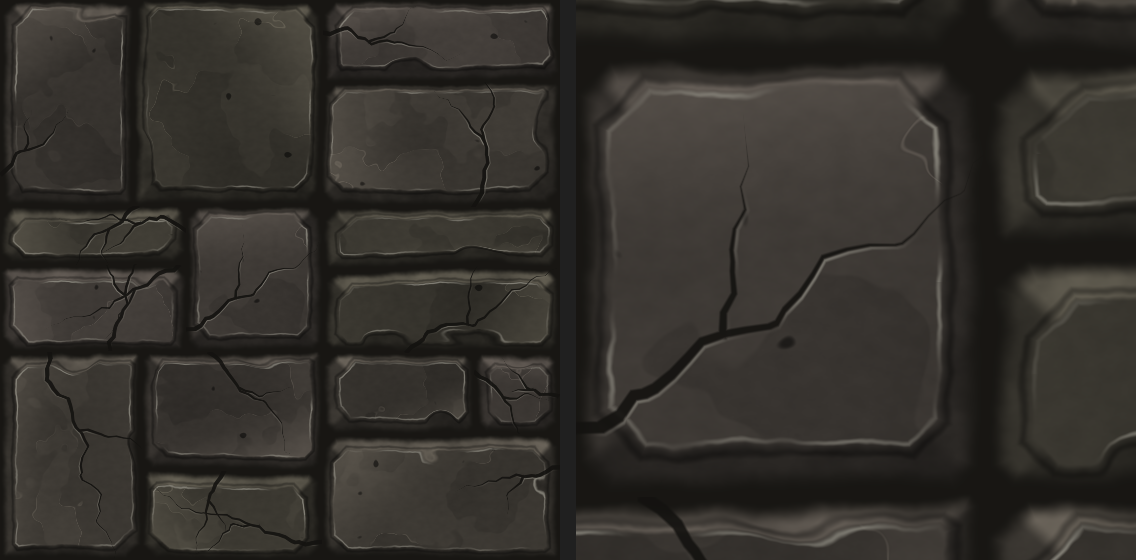
Left: the whole. Right: its middle third, enlarged.
Write a Shadertoy shader that draws this texture.

```glsl
// Dark painted wall of bevelled, cracked stone blocks with deep joints.
const float TAU = 6.2832;
const vec3 JOINT_COLOR = vec3(0.094, 0.088, 0.076);
const vec3 OLIVE_TINT = vec3(1.05, 1.00, 0.87);
const vec3 UMBER_TINT = vec3(1.07, 0.99, 0.92);
const vec3 RIM_COLOR = vec3(0.58, 0.57, 0.53);

struct Stone { vec2 center; vec2 halfSize; float id; };

float hash(float a, float b) {
    vec3 q = fract(vec3(a, b, a) * 0.1031);
    q += dot(q, q.yzx + 33.33);
    return fract((q.x + q.y) * q.z);
}

vec2 direction(float angle) { return vec2(cos(angle), sin(angle)); }

float slopeAt(vec2 cell, vec2 offset) {
    return dot(direction(TAU * hash(cell.x, cell.y)), offset);
}

float gnoise(vec2 p) {
    vec2 c = floor(p), f = fract(p), e = vec2(1.0, 0.0);
    vec2 u = f * f * f * (f * (f * 6.0 - 15.0) + 10.0);
    return mix(mix(slopeAt(c, f), slopeAt(c + e, f - e), u.x),
               mix(slopeAt(c + e.yx, f - e.yx), slopeAt(c + 1.0, f - 1.0), u.x), u.y);
}

float fbm(vec2 p) {
    float sum = 0.0, amplitude = 1.0;
    for (int i = 0; i < 4; i++) {
        sum += amplitude * gnoise(p);
        p = mat2(1.6, 1.2, -1.2, 1.6) * p + 7.3;
        amplitude *= 0.5;
    }
    return sum;
}

float line(float d, float width) { return 1.0 - smoothstep(0.0, width, abs(d)); }

// Splits the canvas off-centre until the block around p is small enough.
Stone findStone(vec2 p) {
    vec2 low = vec2(0.0), high = vec2(1.0);
    float id = 1.0;
    for (int level = 0; level < 5; level++) {
        vec2 size = high - low;
        if (size.x * size.y < mix(0.05, 0.13, hash(id, 3.0))) break;
        bool splitX = level > 0 && size.x > size.y * mix(1.0, 1.9, hash(id, 11.0));
        vec2 axis = splitX ? vec2(1.0, 0.0) : vec2(0.0, 1.0);
        float h = hash(id, 7.0);
        vec2 cut = low + size * (0.4 + 0.2 * h + (h > 0.5 ? 0.06 : -0.06));
        bool upper = dot(p - cut, axis) > 0.0;
        if (upper) low = mix(low, cut, axis);
        else high = mix(high, cut, axis);
        id = 2.0 * id + float(upper);
    }
    return Stone((low + high) * 0.5, (high - low) * 0.5, id);
}

float chamferBox(vec2 p, vec2 halfSize, float cut) {
    vec2 q = abs(p) - halfSize;
    return max(max(q.x, q.y), (q.x + q.y + cut) * 0.7071);
}

// Brightness of the slanted border: lit from above, dark below.
float bevelLight(vec2 p, vec2 halfSize) {
    vec2 q = abs(p) - halfSize;
    float side = p.x > 0.0 ? 0.16 : 0.19;
    float cap = p.y > 0.0 ? 0.33 : 0.14;
    return mix(side, cap, smoothstep(-0.008, 0.008, q.y - q.x));
}

float zigzag(float t, float seed) {
    float i = floor(t);
    return mix(hash(i, seed), hash(i + 1.0, seed), fract(t)) - hash(0.0, seed);
}

float wander(float along, float seed) {
    return 0.03 * zigzag(along / 0.045, seed) + 0.008 * zigzag(along / 0.013, seed + 5.0);
}

// Tapering crack: x is the dark gap, y the lit lip below it.
vec2 crack(vec2 p, vec2 axis, float reach, float thickness, float seed) {
    vec2 normal = vec2(-axis.y, axis.x);
    float along = dot(p, axis);
    float across = dot(p, normal) - wander(along, seed);
    float width = thickness * (1.0 - along / reach);
    float below = normal.y < 0.0 ? across : -across;
    float gap = 1.0 - smoothstep(-0.0005, 0.0016, abs(across) - width);
    float lip = line(below - width - 0.0018, 0.002) * smoothstep(-0.0005, 0.001, width);
    return vec2(gap, lip) * smoothstep(-0.004, 0.0, along);
}

// Cracks run inward from the stone's edge; each has a thinner fork.
vec2 stoneCracks(vec2 p, Stone stone) {
    vec2 total = vec2(0.0);
    for (float i = 0.0; i < 2.0; i++) {
        float seed = stone.id * 3.0 + i + 40.0;
        if (hash(seed, 1.0) > 0.55) continue;
        vec2 dir = direction(TAU * hash(seed, 2.0));
        vec2 start = stone.halfSize * dir / max(abs(dir.x), abs(dir.y));
        vec2 jitter = vec2(hash(seed, 4.0), hash(seed, 5.0)) - 0.5;
        vec2 axis = normalize(stone.halfSize * jitter - start);
        float reach = length(stone.halfSize) * mix(0.5, 1.5, hash(seed, 6.0));
        total = max(total, crack(p - start, axis, reach, 0.0036, seed));
        float fork = reach * 0.45;
        vec2 joint = start + axis * fork + vec2(-axis.y, axis.x) * wander(fork, seed);
        vec2 forkAxis = mat2(0.7, 0.714, -0.714, 0.7) * axis;
        total = max(total, crack(p - joint, forkAxis, reach * 0.35, 0.002, seed + 150.0));
    }
    return total;
}

void mainImage(out vec4 fragColor, in vec2 fragCoord) {
    vec2 uv = fragCoord / iResolution.xy;
    vec2 bent = uv + 0.009 * vec2(gnoise(uv * 5.0), gnoise(uv * 5.0 + 31.0));
    Stone stone = findStone(bent);
    float id = stone.id;
    vec2 p = bent - stone.center, shift = id * vec2(3.7, 1.9);
    // Outer body and raised face, with rough and chipped outlines.
    float cut = mix(0.004, 0.032, hash(id, 20.0 + dot(step(0.0, p), vec2(1.0, 2.0))));
    float rough = 0.004 * fbm(uv * 22.0);
    float chip = smoothstep(0.25, 0.5, gnoise(uv * 9.0 + shift));
    vec2 bodySize = stone.halfSize - 0.006;
    float body = chamferBox(p, bodySize, cut * 0.7) + rough + 0.005 * chip;
    vec2 lean = 0.014 * (vec2(hash(id, 25.0), hash(id, 26.0)) - 0.5);
    float face = chamferBox(p - lean, bodySize - 0.017, cut) + rough + 0.02 * chip;
    // Painted face: blotches, layers, hairlines, grain and a glow to one side.
    float layer = fbm(uv * 6.0 + shift);
    float glow = smoothstep(0.1, 1.2, dot(p / stone.halfSize, direction(TAU * hash(id, 29.0))));
    float hairline = line(layer / 9.0, 0.0016) * smoothstep(0.0, 0.3, gnoise(uv * 8.0 + 50.0));
    float grain = 0.012 * fbm(uv * vec2(60.0, 85.0));
    float faceLight = mix(0.172, 0.226, hash(id, 17.0)) + 0.1 * glow + 0.08 * hairline + grain
                    + 0.022 * smoothstep(-0.02, 0.03, layer) + 0.03 * fbm(uv * 3.5 - shift);
    faceLight *= 1.0 - 0.5 * smoothstep(0.52, 0.6, gnoise(uv * 38.0));
    // Joint, bevel and face, with a dark contour around the face.
    float bevel = bevelLight(p - lean, bodySize) * (1.0 + 0.3 * fbm(uv * 14.0)) + grain;
    bevel *= 1.0 - 0.3 * line(face - 0.005, 0.004);
    float light = mix(bevel, faceLight, 1.0 - smoothstep(-0.002, 0.002, face));
    vec3 tint = mix(OLIVE_TINT, UMBER_TINT, smoothstep(0.35, 0.8, hash(id, 33.0)));
    float solid = 1.0 - smoothstep(-0.011, 0.003, body);
    vec3 color = mix(JOINT_COLOR, light * tint, solid);
    // Broken light along the face edge, then cracks with lit lips.
    float broken = smoothstep(-0.3, 0.45, gnoise(uv * 17.0 + 9.0)) * solid;
    float rim = line(face + 0.002, 0.0025) * (p.y > 0.0 ? 0.8 : 0.6);
    vec2 cracks = stoneCracks(p, stone);
    color = mix(color, RIM_COLOR, broken * max(rim, 0.65 * cracks.y));
    color = mix(color, JOINT_COLOR * 0.8, 0.9 * cracks.x);
    fragColor = vec4(color, 1.0);
}
```
